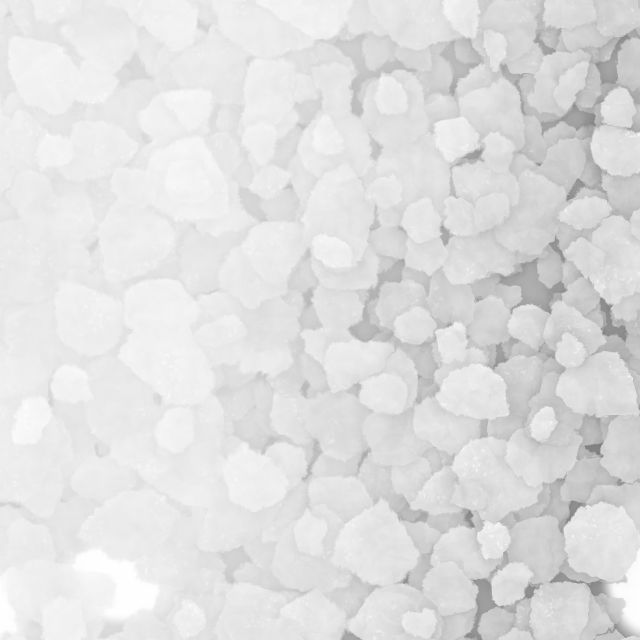
Write a three.js fragment shader that draws this texture.

```glsl
// Heap of translucent, frosty salt crystals, hazy at upper left and shaded at right.
varying vec2 vUv;

const float TAU = 6.2831853;
const int LAYERS = 5;
const int FACETS = 6;
const float BOTTOM_CELLS = 14.5;    // grid cells across, bottom layer
const float CELL_STEP = 1.9;        // fewer, larger cells per higher layer
const float SPRINKLE_CELLS = 16.0;  // small crystals lying on top
const float ROUNDNESS = 11.0;       // higher gives sharper corners
const float WOBBLE = 0.0065;        // broad bumps of the outline
const float RAGGED = 0.0030;        // fine bumps of the outline
const float SHADOW_WIDTH = 0.010;
const float RIM_WIDTH = 0.004;
const float RIM_LIGHT = 0.012;
const vec2 LIGHT_DIR = vec2(-0.6, 0.8);
const vec3 TINT = vec3(1.0, 0.998, 1.0);
// Pairs hold the value in the haze (x) and in the shade (y).
const vec2 TONE = vec2(0.950, 0.890);
const vec2 TONE_SPREAD = vec2(0.045, 0.075);
const vec2 DEPTH_DROP = vec2(0.025, 0.075);
const vec2 GAP_TONE = vec2(0.88, 0.69);
const vec2 SHADOW = vec2(0.018, 0.095);
const vec2 FACET_LIGHT = vec2(0.010, 0.024);
const vec2 EDGE_SOFTNESS = vec2(0.0045, 0.002);

vec2 hash2(vec2 p) {
  vec3 q = fract(p.xyx * vec3(0.1031, 0.1030, 0.0973));
  q += dot(q, q.yzx + 33.33);
  return fract((q.xx + q.yz) * q.zy);
}

float pick(vec2 range, float t) { return mix(range.x, range.y, t); }

// Layered, rotated sines, about -1 to 1.
float waves(vec2 p) {
  float sum = 0.0, amp = 0.5;
  for (int i = 0; i < 5; i++) {
    p = mat2(0.8, 0.6, -0.6, 0.8) * p * 1.6 + 1.7;
    p += 0.7 * sin(p.yx);
    sum += amp * sin(p.x) * cos(p.y);
    amp *= 0.72;
  }
  return sum;
}

// Cellular noise: distance to the nearest point and that point's random value.
vec2 cellular(vec2 p) {
  vec2 best = vec2(9.0, 0.0), base = floor(p);
  for (int j = -1; j <= 1; j++)
    for (int i = -1; i <= 1; i++) {
      vec2 id = base + vec2(i, j), h = hash2(id);
      float d = length(id + h - p);
      if (d < best.x) best = vec2(d, fract(h.x * 7.0 + h.y * 13.0));
    }
  return best;
}

// 0 in the bright haze, 1 in the shaded part of the heap.
float shade(vec2 p) {
  return smoothstep(0.25, 1.05, p.x + 0.22 * (0.6 - p.y) + 0.05 * waves(p * 3.0));
}

// Above 0 where the white ground shows between crystals.
float bareGround(vec2 p) {
  float left = 1.0 - length((p - vec2(0.19, 0.10)) / vec2(0.085, 0.065));
  float corner = 1.0 - length((p - vec2(-0.01, 0.06)) / vec2(0.055, 0.07));
  float right = 1.0 - length((p - vec2(1.02, 0.12)) / vec2(0.07, 0.11));
  return max(left, max(corner, right));
}

// Rounded convex polygon: outward normal in xy, signed distance in z.
vec3 crystal(vec2 q, vec2 id) {
  vec3 sum = vec3(0.0);
  for (int k = 0; k < FACETS; k++) {
    vec2 h = hash2(id + float(k) * 17.3);
    float a = TAU * (float(k) + 0.7 * h.x) / float(FACETS);
    vec2 dir = vec2(cos(a), sin(a));
    sum += exp(ROUNDNESS * (dot(q, dir) - mix(0.70, 1.0, h.y))) * vec3(dir, 1.0);
  }
  return vec3(sum.xy / sum.z, log(sum.z) / ROUNDNESS);
}

void main() {
  vec2 p = vUv;
  float s = shade(p);
  vec2 rough = p + WOBBLE * vec2(waves(p * 26.0), waves(p * 26.0 + 9.0));
  rough += RAGGED * vec2(waves(p * 95.0), waves(p * 95.0 + 5.0));
  float ground = smoothstep(-0.25, 0.1, bareGround(p));
  float tone = mix(pick(GAP_TONE, s), 1.0, ground);
  vec2 seed = vec2(0.0);
  float cover = 0.0;

  // Paint crystals over each other, from the bottom layer to the top.
  for (int l = 0; l < LAYERS; l++) {
    float height = float(l) / float(LAYERS - 1);
    float cells = l == LAYERS - 1 ? SPRINKLE_CELLS : BOTTOM_CELLS - CELL_STEP * float(l);
    float presence = l == LAYERS - 1 ? 0.16 : mix(1.0, 0.5, height);
    for (int j = -1; j <= 1; j++)
      for (int i = -1; i <= 1; i++) {
        vec2 cell = floor(p * cells) + vec2(i, j);
        vec2 id = cell + 40.0 + 61.0 * float(l);
        vec2 h = hash2(id), g = hash2(id + 211.7);
        vec2 center = (cell + 0.15 + 0.7 * h) / cells;
        if (g.x > presence || bareGround(center) > 0.0) continue;
        float cs = shade(center);
        float radius = mix(0.46, 0.72, g.y) * mix(1.16, 0.94, cs) / cells;
        float a = TAU * fract(h.x * 5.0 + g.y);
        mat2 turn = mat2(cos(a), sin(a), -sin(a), cos(a));
        vec2 q = turn * (rough - center) / radius;
        if (dot(q, q) > 3.6) continue;
        q.y *= mix(1.0, 1.45, h.y);
        vec3 c = crystal(q, id);
        float d = c.z * radius;
        tone *= 1.0 - pick(SHADOW, s) * (1.0 - 0.8 * ground) * exp(-max(d, 0.0) / SHADOW_WIDTH);
        float soft = pick(EDGE_SOFTNESS, cs);
        float inside = 1.0 - smoothstep(-soft, soft, d);
        float body = pick(TONE, cs) - (1.0 - height) * pick(DEPTH_DROP, cs);
        body += (fract(g.x * 9.0 + h.y) - 0.5) * pick(TONE_SPREAD, cs);
        body += dot(c.xy, turn * LIGHT_DIR) * smoothstep(-0.6, 0.0, c.z) * pick(FACET_LIGHT, cs);
        body += RIM_LIGHT * exp(min(d, 0.0) / RIM_WIDTH);
        // Translucent: a little of what lies below shows through.
        tone = mix(tone, mix(body, tone, 0.12), inside);
        cover = max(cover, inside);
        if (inside > 0.5) seed = h * 30.0;
      }
  }

  // Frosty surface: cloudy mottling, icy veins, tiny flakes and clustered glints.
  float strength = cover * mix(0.4, 1.0, s);
  float cloud = waves(p * 22.0 + seed);
  float vein = 1.0 - smoothstep(0.0, 0.16, abs(waves(p * 30.0 + seed.yx)));
  float frost = smoothstep(0.0, 0.6, waves(p * 16.0 + seed.yx + 4.0));
  vec2 flake = cellular(rough * 58.0 + seed);
  vec2 speck = cellular(rough * 120.0 + seed);
  float glint = (1.0 - smoothstep(0.1, 0.5, speck.x)) * step(0.72, speck.y);
  tone += strength * (0.024 * cloud + 0.014 * waves(p * 80.0 + seed));
  tone += strength * frost * (0.022 * vein + 0.055 * glint);
  tone += strength * 0.026 * (flake.y - 0.5) * (1.0 - smoothstep(0.3, 0.8, flake.x));
  gl_FragColor = vec4(clamp(tone * TINT, 0.0, 1.0), 1.0);
}
```
